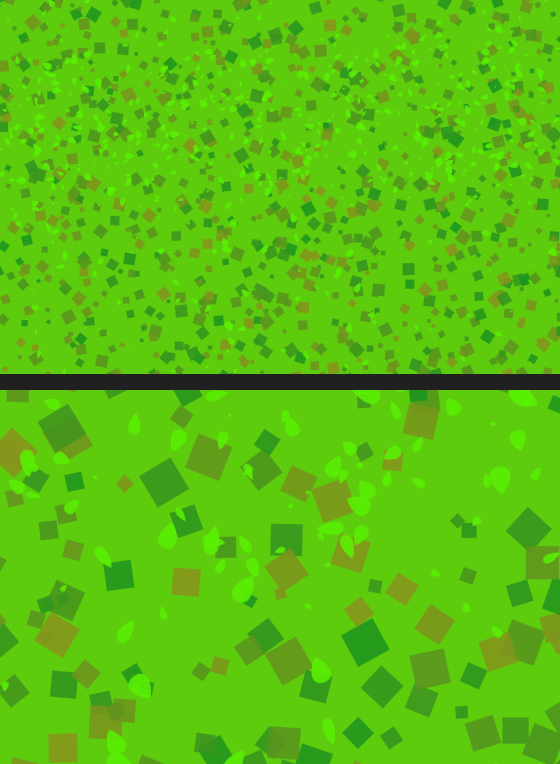
Top, the full canvas; bottom, a detail of the centre.
A WebGL 2 fragment shader for this pattern:

```glsl
#version 300 es
precision highp float;

uniform vec2 u_resolution;
out vec4 fragColor;

// Colours
const vec3 GRASS = vec3(0.36, 0.80, 0.05);
const vec3 DEEP_GREEN = vec3(0.10, 0.58, 0.12);
const vec3 BROWN = vec3(0.54, 0.58, 0.11);
const vec3 LEAF = vec3(0.35, 0.94, 0.01);

// Sizes, as fractions of the canvas height
const float CHIP_CELL = 0.05;
const float CHIP_MIN = 0.0045;
const float CHIP_MAX = 0.0165;
const float LEAF_CELL = 0.035;
const float LEAF_MIN = 0.002;
const float LEAF_MAX = 0.0135;
const float SOFTNESS = 0.0007;

// Amounts
const int LAYERS = 2;
const float CHIP_DENSITY = 0.62;
const float CHIP_ALPHA = 0.87;
const float LEAF_SPARSE = 0.07;
const float LEAF_DENSE = 0.42;
const float LEAF_ALPHA = 0.88;
const float BAND_TILT = 0.08;
const float TAU = 6.2831853;

vec4 hash4(vec2 cell, float seed) {
    vec4 q = fract(vec4(cell.xyx, seed + cell.y) * vec4(0.1031, 0.1030, 0.0973, 0.1099) + seed * 0.137);
    q += dot(q, q.wzxy + 33.33);
    return fract((q.xxyz + q.yzzw) * q.zywx);
}

mat2 rotation(float angle) {
    float c = cos(angle), s = sin(angle);
    return mat2(c, -s, s, c);
}

// Layered sines, roughly 0 to 1
float clumps(vec2 p) {
    float wave = sin(p.x * 11.0 + 2.0 * sin(p.y * 9.0));
    wave += sin(p.y * 17.0 + 1.7 * sin(p.x * 13.0 + 1.0));
    wave += 0.7 * sin(dot(p, vec2(23.0, -19.0)));
    return clamp(0.5 + 0.22 * wave, 0.0, 1.0);
}

float squareDistance(vec2 p, float halfSide) {
    vec2 d = abs(p) - halfSide;
    return length(max(d, 0.0)) + min(max(d.x, d.y), 0.0);
}

// Egg shape that tapers along x
float leafDistance(vec2 p, float halfLength, float slimness) {
    float taper = 1.0 - 0.45 * clamp(p.x / halfLength, -1.0, 1.0);
    vec2 q = vec2(p.x, p.y / (slimness * taper));
    return (length(q) - halfLength) * slimness;
}

float coverage(float d, float edge) {
    return 1.0 - smoothstep(-edge, edge, d);
}

float leafDensity(vec2 p) {
    float y = p.y - BAND_TILT * (p.x - 0.75);
    float band = smoothstep(0.40, 0.55, y) * (1.0 - smoothstep(0.80, 0.95, y));
    return LEAF_SPARSE + LEAF_DENSE * band * (0.25 + 1.1 * clumps(p));
}

vec3 addChips(vec3 color, vec2 p, float seed, float edge) {
    vec2 home = floor(p / CHIP_CELL);
    for (int j = -1; j <= 1; j++) {
        for (int i = -1; i <= 1; i++) {
            vec2 cell = home + vec2(i, j);
            vec4 place = hash4(cell, seed);
            vec4 look = hash4(cell, seed + 5.3);
            vec2 center = (cell + place.xy) * CHIP_CELL;
            float present = step(place.z, CHIP_DENSITY * (0.75 + 0.5 * clumps(center + 3.0)));
            float halfSide = mix(CHIP_MIN, CHIP_MAX, look.x);
            float d = squareDistance(rotation(look.y * TAU) * (p - center), halfSide);
            vec3 tint = mix(DEEP_GREEN, BROWN, look.z);
            color = mix(color, tint, present * CHIP_ALPHA * coverage(d, edge));
        }
    }
    return color;
}

vec3 addLeaves(vec3 color, vec2 p, float seed, float edge) {
    vec2 home = floor(p / LEAF_CELL);
    for (int j = -1; j <= 1; j++) {
        for (int i = -1; i <= 1; i++) {
            vec2 cell = home + vec2(i, j);
            vec4 place = hash4(cell, seed);
            vec4 look = hash4(cell, seed + 7.9);
            vec2 center = (cell + place.xy) * LEAF_CELL;
            float present = step(place.z, leafDensity(center));
            float halfLength = mix(LEAF_MIN, LEAF_MAX, look.x);
            float slimness = mix(0.4, 0.75, look.z);
            float d = leafDistance(rotation(look.y * TAU) * (p - center), halfLength, slimness);
            color = mix(color, LEAF, present * LEAF_ALPHA * coverage(d, edge));
        }
    }
    return color;
}

void main() {
    vec2 p = gl_FragCoord.xy / u_resolution.y;
    float edge = max(SOFTNESS, 0.75 / u_resolution.y);
    vec3 color = GRASS;
    for (int k = 0; k < LAYERS; k++) color = addChips(color, p, 11.0 + 17.0 * float(k), edge);
    for (int k = 0; k < LAYERS; k++) color = addLeaves(color, p, 61.0 + 19.0 * float(k), edge);
    fragColor = vec4(color, 1.0);
}
```
